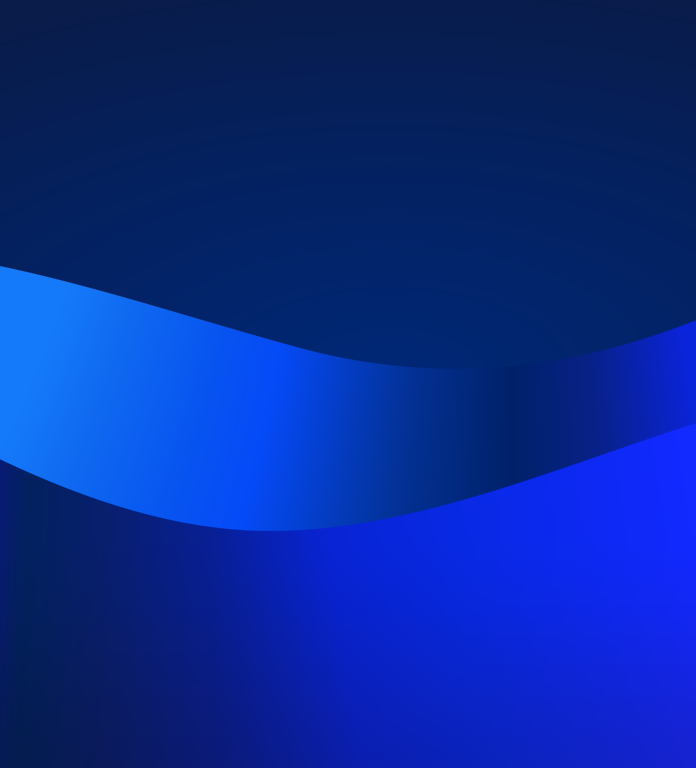
Give the GLSL for this background, as a Shadertoy shader.

```glsl
// Deep blue backdrop with a glossy wavy ribbon sweeping above a vivid blue swell.

const int STOPS = 8;

// Gradient stops: rgb colour, then position along the gradient
const vec4 RIBBON[STOPS] = vec4[STOPS](
    vec4(0.08, 0.48, 0.98, 0.03), vec4(0.06, 0.41, 0.94, 0.15),
    vec4(0.03, 0.33, 0.94, 0.29), vec4(0.02, 0.29, 0.97, 0.39),
    vec4(0.01, 0.19, 0.58, 0.59), vec4(0.00, 0.13, 0.41, 0.735),
    vec4(0.03, 0.13, 0.53, 0.85), vec4(0.04, 0.14, 0.86, 1.00));
const vec4 SWELL[STOPS] = vec4[STOPS](
    vec4(0.03, 0.10, 0.46, -0.01), vec4(0.01, 0.13, 0.37, 0.04),
    vec4(0.03, 0.12, 0.43, 0.15), vec4(0.03, 0.12, 0.58, 0.30),
    vec4(0.03, 0.14, 0.83, 0.47), vec4(0.03, 0.16, 0.89, 0.65),
    vec4(0.05, 0.16, 0.95, 0.85), vec4(0.07, 0.16, 1.00, 1.00));

// Upper backdrop glow
const vec3 GLOW_CORE = vec3(0.00, 0.155, 0.465);
const vec3 GLOW_MID  = vec3(0.015, 0.127, 0.37);
const vec3 GLOW_RIM  = vec3(0.035, 0.11, 0.29);
const vec2 GLOW_CENTRE = vec2(0.56, 0.51);
const vec2 GLOW_SCALE  = vec2(0.45, 1.0);

// Wave edges: heights and slopes at the left side, the knot and the right side
const float TOP_KNOT = 0.431;
const vec3 TOP_HEIGHT = vec3(0.6536, 0.547, 0.583);
const vec3 TOP_SLOPE  = vec3(-0.19, -0.245, 0.36);
const float LOW_KNOT = 0.388;
const vec3 LOW_HEIGHT = vec3(0.402, 0.3086, 0.449);
const vec3 LOW_SLOPE  = vec3(-0.43, 0.0, 0.29);

// How far the gradients lean, and the shade at the foot of the swell
const float RIBBON_LEAN = 0.5;
const float SWELL_LEAN = 0.5;
const vec3 FOOT_TINT = vec3(1.4, 0.84, 0.82);

// Cubic Hermite curve over a span, with t from 0 to 1
float hermite(float t, float span, vec2 height, vec2 slope) {
    float u = 1.0 - t;
    return mix(height.x, height.y, t * t * (3.0 - 2.0 * t))
         + span * t * u * (u * slope.x - t * slope.y);
}

// Two Hermite spans joined at the knot
float wave(float x, float knot, vec3 height, vec3 slope) {
    return x < knot
        ? hermite(x / knot, knot, height.xy, slope.xy)
        : hermite((x - knot) / (1.0 - knot), 1.0 - knot, height.yz, slope.yz);
}

vec3 ramp(vec4 stops[STOPS], float s) {
    vec3 colour = stops[0].rgb;
    for (int i = 1; i < STOPS; i++) {
        float t = (s - stops[i - 1].a) / (stops[i].a - stops[i - 1].a);
        colour = mix(colour, stops[i].rgb, clamp(t, 0.0, 1.0));
    }
    return colour;
}

vec3 backdrop(vec2 uv) {
    float d = length((uv - GLOW_CENTRE) * GLOW_SCALE);
    vec3 colour = mix(GLOW_CORE, GLOW_MID, clamp(d / 0.3, 0.0, 1.0));
    return mix(colour, GLOW_RIM, clamp((d - 0.3) / 0.22, 0.0, 1.0));
}

vec3 ribbon(vec2 uv) {
    float lean = RIBBON_LEAN * (1.0 - uv.x / 0.735);
    return ramp(RIBBON, uv.x + lean * (0.48 - uv.y));
}

vec3 swell(vec2 uv) {
    float lean = SWELL_LEAN * (0.15 - min(uv.x, 0.5));
    vec3 colour = ramp(SWELL, uv.x + lean * (0.3 - uv.y));
    return colour * mix(FOOT_TINT, vec3(1.0), smoothstep(-0.05, 0.32, uv.y));
}

void mainImage(out vec4 fragColor, in vec2 fragCoord) {
    vec2 uv = fragCoord / iResolution.xy;
    float soft = 0.8 / iResolution.y;

    // Layers from back to front
    float top = wave(uv.x, TOP_KNOT, TOP_HEIGHT, TOP_SLOPE);
    float low = wave(uv.x, LOW_KNOT, LOW_HEIGHT, LOW_SLOPE);
    vec3 colour = backdrop(uv);
    colour = mix(ribbon(uv), colour, smoothstep(-soft, soft, uv.y - top));
    colour = mix(swell(uv), colour, smoothstep(-soft, soft, uv.y - low));
    fragColor = vec4(colour, 1.0);
}
```
